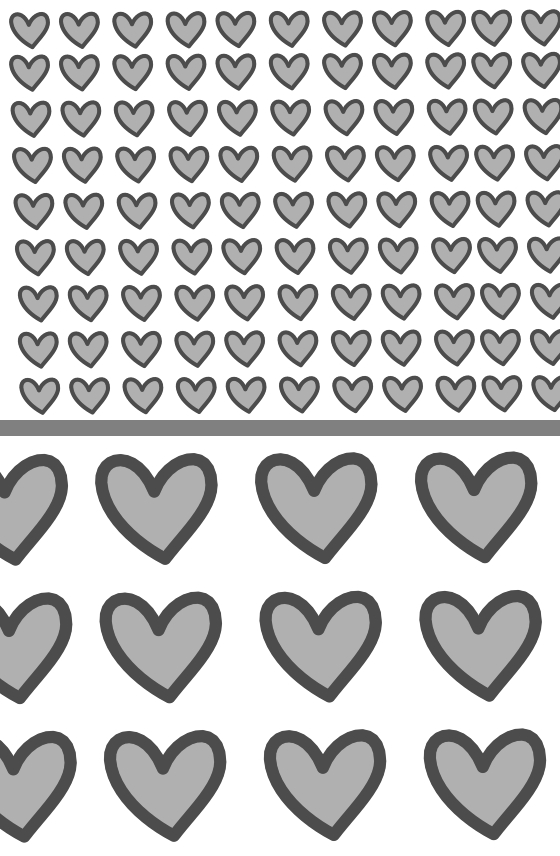
Top: the whole. Bottom: its middle third, enlarged.
Reproduce this pattern procedurally as a Shadertoy shader.

```glsl
// Cubic Bezier point
vec2 bezier(vec2 a, vec2 b, vec2 c, vec2 d, float t) {
    vec2 ab = mix(a, b, t), bc = mix(b, c, t), cd = mix(c, d, t);
    return mix(mix(ab, bc, t), mix(bc, cd, t), t);
}

// Adds one curve to the contour: nearest distance, and sign by edge crossings
void addCurve(vec2 p, vec2 a, vec2 b, vec2 c, vec2 d, inout float dist, inout float side) {
    vec2 start = a;
    for (int i = 1; i <= 12; i++) {
        vec2 end = bezier(a, b, c, d, float(i) / 12.0);
        vec2 edge = end - start, v = p - start;
        dist = min(dist, length(v - edge * clamp(dot(v, edge) / dot(edge, edge), 0.0, 1.0)));
        if ((start.y > p.y) != (end.y > p.y) && v.x < edge.x * v.y / edge.y) side = -side;
        start = end;
    }
}

// Signed distance to a lopsided hand-drawn heart, negative inside
float heart(vec2 p) {
    vec2 tip = vec2(4.0, -22.7), left = vec2(-25.2, 12.0);
    vec2 notch = vec2(-1.0, 8.0), right = vec2(25.2, 11.0);
    float dist = 1000.0, side = 1.0;
    addCurve(p, tip, vec2(-9.0, -16.0), vec2(-24.0, -3.0), left, dist, side);
    addCurve(p, left, vec2(-26.0, 25.0), vec2(-9.0, 28.0), notch, dist, side);
    addCurve(p, notch, vec2(5.0, 24.0), vec2(25.0, 30.0), right, dist, side);
    addCurve(p, right, vec2(25.0, 0.0), vec2(13.0, -11.0), tip, dist, side);
    return dist * side;
}

// Centre of a heart, counted from the top left, with uneven spacing and drift
vec2 heartCentre(float column, float row) {
    float x = 40.5 + 73.1 * column - 4.7 * floor((column + 2.0) / 3.0) - 10.0 * step(9.0, column);
    float y = 534.0 - 63.3 * row + 5.0 * min(row, 1.0);
    float rowShift = 2.0 * max(row - 1.0, 0.0) + (row == 6.0 ? 2.0 : 0.0);
    return vec2(x + rowShift, y + 0.37 * column);
}

void mainImage(out vec4 fragColor, in vec2 fragCoord) {
    // Canvas is 576 units high
    float pixel = 576.0 / iResolution.y;
    vec2 p = fragCoord * pixel;

    // Offset from the heart whose box holds this point
    vec2 local = vec2(100.0);
    for (int row = 0; row < 9; row++) {
        for (int column = 0; column < 11; column++) {
            vec2 offset = p - heartCentre(float(column), float(row));
            if (abs(offset.x) < 31.0 && abs(offset.y) < 28.5) local = offset;
        }
    }

    // Grey fill under a dark outline
    float dist = heart(local);
    float fill = smoothstep(0.5, -0.5, dist / pixel);
    float outline = smoothstep(0.6, -0.6, (abs(dist) - 2.8) / pixel);
    vec3 color = mix(vec3(1.0), vec3(0.69), fill);
    color = mix(color, vec3(0.30), outline);
    fragColor = vec4(color, 1.0);
}
```
